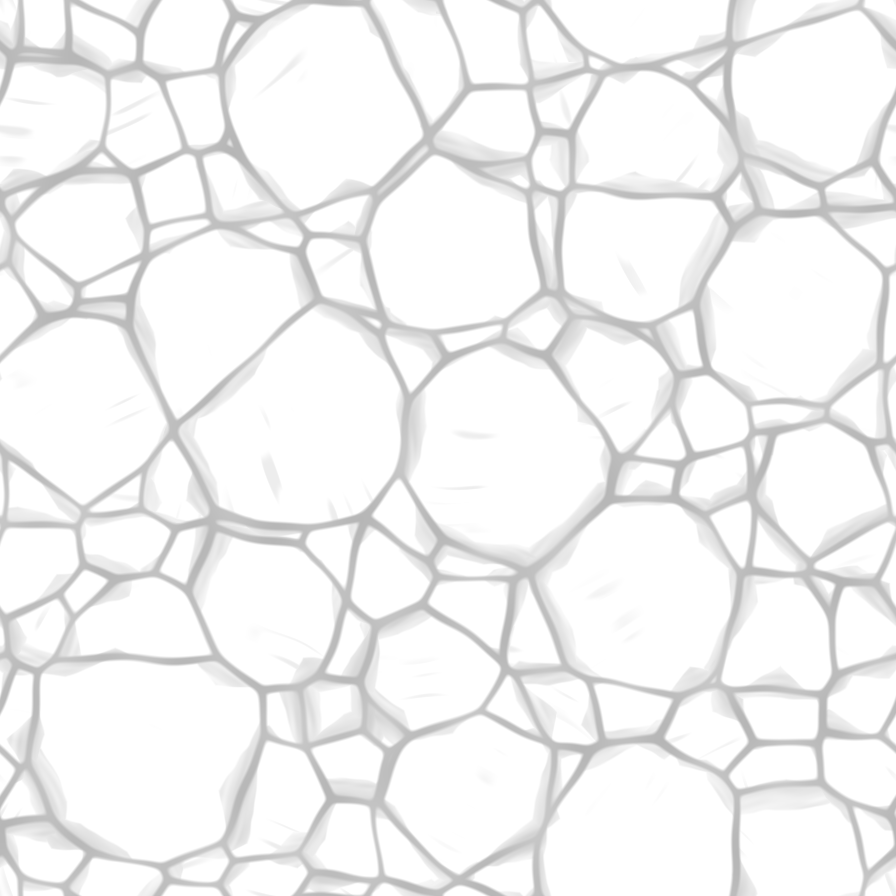
Write a three.js fragment shader that draws this texture map.

```glsl
varying vec2 vUv;

vec3 hash3(vec3 p) {
  p = fract(p * vec3(0.1031, 0.1130, 0.0973) + 0.137);
  p += dot(p, p.yxz + 33.33);
  return fract((p.xxy + p.yxx) * p.zyx);
}

float noise(vec2 p) {
  vec2 i = floor(p), f = fract(p);
  f *= f * (3.0 - 2.0 * f);
  float a = hash3(vec3(i, 7.0)).x;
  float b = hash3(vec3(i + vec2(1.0, 0.0), 7.0)).x;
  float c = hash3(vec3(i + vec2(0.0, 1.0), 7.0)).x;
  float d = hash3(vec3(i + 1.0, 7.0)).x;
  return mix(mix(a, b, f.x), mix(c, d, f.x), f.y);
}

// Straight-sided profile for the outline of a chip
float facets(float t, float seed) {
  float i = floor(t);
  float a = hash3(vec3(i, seed, 3.0)).x;
  float b = hash3(vec3(i + 1.0, seed, 3.0)).x;
  return mix(a, b, fract(t));
}

float gridSize(float level) {
  return level < 0.5 ? 5.0 : 12.0;
}

// Centre and squared radius: level 0 holds slabs, level 1 the filler stones
vec3 stone(float level, vec2 cell) {
  float n = gridSize(level);
  vec3 h = hash3(vec3(floor(mod(cell + 0.5, n)), level * 17.0 + 2.0));
  float radius = level < 0.5 ? mix(0.06, 0.135, h.z) : 0.03 * h.z;
  return vec3((cell + 0.5 + 0.75 * (h.xy - 0.5)) / n, radius * radius);
}

float power(vec2 p, vec3 s) {
  return dot(p - s.xy, p - s.xy) - s.z;
}

void main() {
  // Gentle tileable bending of the joints
  vec2 p = vUv;
  p += 0.003 * sin(6.2832 * vec2(4.0 * p.y + 2.0 * p.x, 5.0 * p.x - 3.0 * p.y));
  p += 0.0011 * sin(6.2832 * vec2(13.0 * p.y + 3.0 * p.x, 11.0 * p.x - 7.0 * p.y));

  // Find the stone that owns this point
  vec3 own = vec3(0.0);
  float nearest = 1e3;
  for (int level = 0; level < 2; level++) {
    vec2 base = floor(p * gridSize(float(level)));
    for (int y = -2; y <= 2; y++) {
      for (int x = -2; x <= 2; x++) {
        vec3 s = stone(float(level), base + vec2(float(x), float(y)));
        float d = power(p, s);
        if (d < nearest) {
          nearest = d;
          own = s;
        }
      }
    }
  }

  // Faint scratches on the face
  vec2 q = p - own.xy;
  vec3 own3 = hash3(vec3(own.z * 9000.0, 5.0, 9.0));
  float turn = own3.x * 6.2832;
  vec2 grain = mat2(cos(turn), sin(turn), -sin(turn), cos(turn)) * q;
  float scratch = smoothstep(0.78, 0.95, noise(grain * vec2(14.0, 120.0) + own3.y * 50.0));
  float shade = 1.0 - 0.07 * scratch * smoothstep(0.55, 0.8, noise(q * 11.0 + own3.z * 40.0));

  // Joint distance, softened at corners, and chipped bevels along each side
  float closeness = 0.0;
  float rough = noise(q * 70.0 + own3.xy * 30.0) - 0.5;
  for (int level = 0; level < 2; level++) {
    vec2 base = floor(p * gridSize(float(level)));
    for (int y = -2; y <= 2; y++) {
      for (int x = -2; x <= 2; x++) {
        vec3 s = stone(float(level), base + vec2(float(x), float(y)));
        float span = length(s.xy - own.xy);
        if (span < 0.0001) continue;
        float e = (power(p, s) - nearest) / (2.0 * span);
        closeness += exp(-e / 0.0018);
        if (e > 0.035) continue;

        vec2 axis = (s.xy - own.xy) / span;
        float along = dot(q, vec2(-axis.y, axis.x));
        vec3 seed = hash3(vec3(own.z * 9000.0, s.z * 7000.0, 4.0));
        float width = 0.052 * max(0.0, facets(along * 16.0 + seed.x * 9.0, seed.y * 90.0) - 0.46);
        float reach = width - e + 0.003 * rough;
        float streak = noise(vec2(along * 30.0 + e * 70.0, e * 190.0 - along * 20.0) + seed.xy * 60.0);
        float tone = mix(mix(0.81, 0.91, seed.z), 0.95, clamp(e / (width + 0.001), 0.0, 1.0));
        tone += 0.07 * (streak - 0.5);
        float chip = smoothstep(0.0, 0.003, reach) * smoothstep(0.0, 0.004, width);
        shade = min(shade, mix(1.0, tone, chip));
      }
    }
  }
  float edge = -0.0018 * log(closeness + 1e-20);

  // Grey joints of uneven width and depth
  float vary = sin(6.2832 * (5.0 * p.x + 3.0 * p.y)) * sin(6.2832 * (4.0 * p.y - 6.0 * p.x));
  float halfWidth = 0.0024 + 0.0011 * vary;
  float joint = 0.75 - 0.035 * vary;
  float value = mix(joint, shade, smoothstep(halfWidth - 0.001, halfWidth + 0.0032, edge));
  gl_FragColor = vec4(vec3(min(value, 1.0)), 1.0);
}
```
